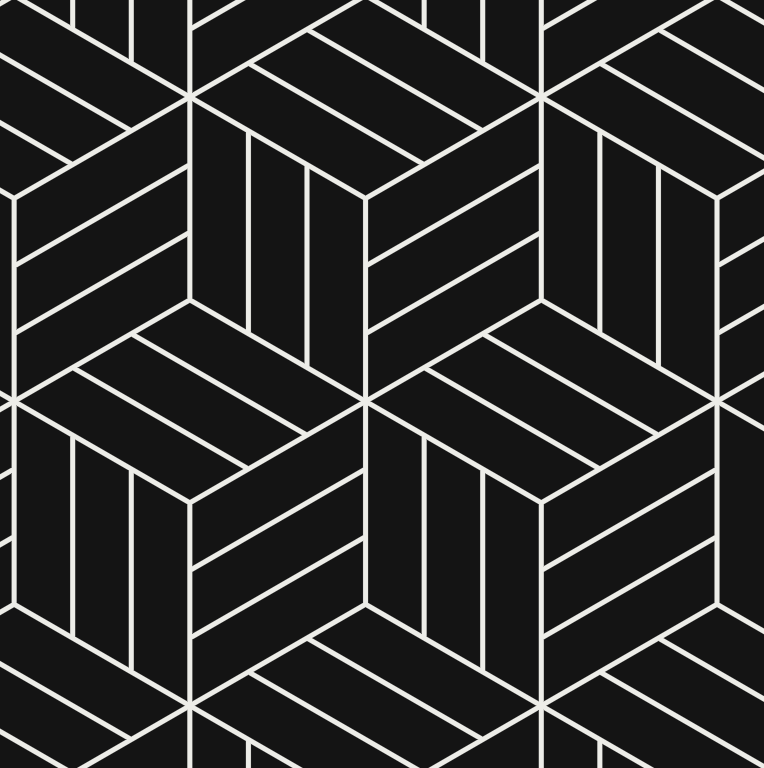
Give the GLSL for this pattern, as a Shadertoy shader.

```glsl
// Pale outlines of tumbling-block rhombi on near-black, each cut in three by parallel stripes.
// The plane folds to the nearest six-armed star, then to one 60-degree sector,
// where skewed coordinates give the distance to every line.

const float SIN60 = 0.8660254;
const float SECTOR = 1.0471976;

// Offset from the nearest star on a triangular lattice; rhombus edges have length 1
vec2 nearestStar(vec2 p) {
    vec2 cell = vec2(2.0 * SIN60, 3.0);
    vec2 a = mod(p + 0.5 * cell, cell) - 0.5 * cell;
    vec2 b = mod(p, cell) - 0.5 * cell;
    return dot(a, a) < dot(b, b) ? a : b;
}

// Rotates into the sector whose lower edge lies along +x
vec2 foldSector(vec2 p) {
    float start = 0.5 * SECTOR;
    float turn = start + SECTOR * floor((atan(p.y, p.x) - start) / SECTOR);
    float c = cos(turn), s = sin(turn);
    return vec2(c * p.x + s * p.y, c * p.y - s * p.x);
}

// Distance to the closest rhombus edge or stripe
float lineDistance(vec2 p) {
    vec2 q = foldSector(nearestStar(p));
    float v = q.y / SIN60;
    float u = q.x - 0.5 * v;
    float stripe = abs(v - round(3.0 * v) / 3.0);
    float edge = min(abs(u), abs(1.0 - u));
    return SIN60 * min(stripe, edge);
}

void mainImage(out vec4 fragColor, in vec2 fragCoord) {
    float edgeLength = 0.2642;
    vec2 p = (fragCoord - 0.5 * iResolution.xy) / iResolution.y;
    float d = edgeLength * lineDistance((p - vec2(-0.0214, -0.0226)) / edgeLength);

    // Antialiased stroke
    float pixel = 1.0 / iResolution.y;
    float ink = 1.0 - smoothstep(-0.7 * pixel, 0.7 * pixel, d - 0.0033);
    vec3 color = mix(vec3(0.08), vec3(0.93, 0.93, 0.91), ink);
    fragColor = vec4(color, 1.0);
}
```
